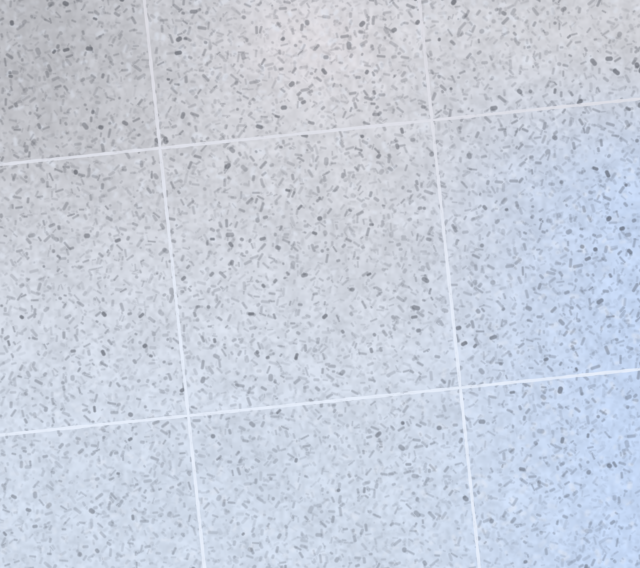
This texture is drawn by a WebGL 1 fragment shader. Its source:

```glsl
precision highp float;
// Speckled pale terrazzo floor tiles, slightly tilted, with thin white joints and cool side light.
uniform vec2 u_resolution;

float hash(vec2 p) {
  vec3 q = fract(vec3(p.xyx) * 0.1031);
  q += dot(q, q.yzx + 33.33);
  return fract((q.x + q.y) * q.z);
}

float noise(vec2 p) {
  vec2 i = floor(p), f = fract(p);
  f = f * f * (3.0 - 2.0 * f);
  return mix(mix(hash(i), hash(i + vec2(1.0, 0.0)), f.x),
             mix(hash(i + vec2(0.0, 1.0)), hash(i + vec2(1.0, 1.0)), f.x), f.y);
}

// Randomly turned chips, one per cell; returns coverage weighted by each chip's strength.
float chips(vec2 p, float seed, float halfLength, float radius, float blur, float contrast) {
  vec2 cell = floor(p);
  float cover = 0.0;
  for (int y = -1; y <= 1; y++) {
    for (int x = -1; x <= 1; x++) {
      vec2 id = cell + vec2(float(x), float(y));
      vec2 key = id + seed;
      vec2 d = p - id - vec2(hash(key), hash(key + 71.3));
      float angle = 6.2832 * hash(key + 137.7);
      vec2 axis = vec2(cos(angle), sin(angle));
      float reach = halfLength * hash(key + 211.9);
      d -= axis * clamp(dot(d, axis), -reach, reach);
      float size = radius * (0.6 + 0.6 * hash(key + 307.1));
      float shape = 1.0 - smoothstep(size - blur, size + blur, length(d));
      cover = max(cover, shape * pow(hash(key + 419.5), contrast));
    }
  }
  return cover;
}

// Cool daylight from the right, greyer and darker towards the upper left.
vec3 floorLight(vec2 p) {
  vec3 col = mix(vec3(0.84, 0.885, 0.95), vec3(0.835, 0.84, 0.865), smoothstep(0.05, 0.72, p.y));
  float side = smoothstep(0.55, 1.05, p.x) * (1.0 - smoothstep(0.55, 0.85, p.y));
  col = mix(col, vec3(0.77, 0.855, 0.985), 0.85 * side);
  col *= 1.0 - 0.10 * smoothstep(0.5, 0.0, length(p - vec2(0.0, 0.86)));
  vec2 glow = (p - vec2(0.49, 0.82)) / vec2(0.13, 0.09);
  return col + vec3(0.035, 0.02, 0.015) * exp(-dot(glow, glow));
}

void main() {
  vec2 p = gl_FragCoord.xy / u_resolution.x;

  // Skewed tile grid, with one joint crossing as its origin.
  vec2 d = p - vec2(0.25, 0.656);
  vec2 grid = vec2(2.3275 * d.x + 0.2467 * d.y, -0.2433 * d.x + 2.3665 * d.y);
  vec2 tile = floor(grid);
  vec2 stone = p + (tile + 6.0) * vec2(2.37, 3.19);

  // Stone: mottling, many faint chips, a few dark ones and pale ones.
  vec3 col = floorLight(p);
  col *= 0.98 + 0.045 * (noise(stone * 28.0) - 0.5) + 0.07 * (noise(stone * 150.0) - 0.5);
  col *= 0.99 + 0.02 * hash(tile + 40.0);
  float pale = chips(stone * 58.0, 13.0, 0.3, 0.2, 0.16, 2.0);
  col = mix(col, vec3(0.89, 0.915, 0.96), 0.5 * pale);
  float faint = chips(stone * 80.0, 29.0, 0.45, 0.17, 0.14, 1.7);
  float fine = chips(stone * 105.0, 53.0, 0.4, 0.18, 0.18, 2.0);
  float dark = chips(stone * 46.0, 97.0, 0.14, 0.14, 0.08, 5.0);
  float fade = mix(0.8, 1.0, smoothstep(0.0, 0.5, p.y));
  vec3 chipColor = mix(vec3(0.36, 0.38, 0.43), col * 0.45, 0.5);
  col = mix(col, chipColor, fade * 0.42 * faint);
  col = mix(col, chipColor, fade * 0.25 * fine);
  col = mix(col, chipColor, fade * 0.7 * dark);

  // Joints: a bright core with ragged edges, fainter near the top.
  vec2 edge = abs(fract(grid + 0.5) - 0.5) / 2.35;
  float width = 0.0024 + 0.0012 * (noise(p * 90.0) - 0.5);
  float aa = max(0.0013, 0.7 / u_resolution.x);
  float joint = 1.0 - smoothstep(width - aa, width + aa, min(edge.x, edge.y));
  vec3 jointColor = mix(vec3(0.91, 0.94, 0.99), vec3(0.87, 0.87, 0.90), smoothstep(0.3, 0.85, p.y));
  col = mix(col, jointColor, joint * (0.75 + 0.25 * noise(p * 60.0 + 9.0)));

  gl_FragColor = vec4(col, 1.0);
}
```
